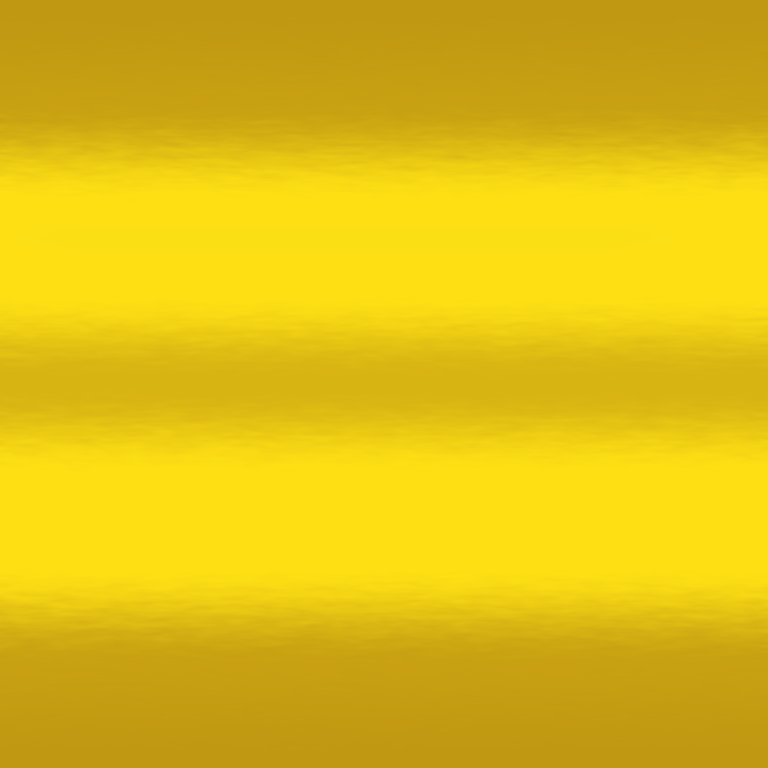
A three.js fragment shader for this texture:

```glsl
// Brushed gold metal: two bright horizontal bands around a darker middle,
// fading to deep gold at the top and bottom. A mirrored tone profile is
// read at a height jittered by stretched gradient noise, giving fine streaks.

varying vec2 vUv;

const vec3 DEEP_GOLD = vec3(0.755, 0.595, 0.07);
const vec3 BRIGHT_GOLD = vec3(0.994, 0.876, 0.078);

// Pseudo-random gradient direction for a lattice cell
vec2 hashGradient(vec2 cell) {
  vec3 p = fract(vec3(cell.xyx) * vec3(0.1031, 0.103, 0.0973));
  p += dot(p, p.yzx + 33.33);
  float angle = 6.28318 * fract((p.x + p.y) * p.z);
  return vec2(cos(angle), sin(angle));
}

float gradientNoise(vec2 p) {
  vec2 i = floor(p);
  vec2 f = p - i;
  vec2 u = f * f * f * (f * (f * 6.0 - 15.0) + 10.0);
  vec2 e = vec2(1.0, 0.0);
  float a = dot(hashGradient(i), f);
  float b = dot(hashGradient(i + e), f - e);
  float c = dot(hashGradient(i + e.yx), f - e.yx);
  float d = dot(hashGradient(i + e.xx), f - e.xx);
  return mix(mix(a, b, u.x), mix(c, d, u.x), u.y);
}

// Layers of noise, each finer and weaker, longer across than up
float brushStreaks(vec2 p, vec2 frequency) {
  float sum = 0.0;
  float weight = 1.0;
  for (int i = 0; i < 3; i++) {
    sum += weight * gradientNoise(p * frequency + float(i) * 17.3);
    frequency *= vec2(1.8, 1.6);
    weight *= 0.75;
  }
  return sum;
}

// Brightness by distance from the horizontal centre line
float bandTone(float d) {
  float inner = mix(0.39, 1.0, smoothstep(0.01, 0.117, d));
  float tail = 0.14 * (1.0 - smoothstep(0.33, 0.5, d));
  return mix(inner, tail, smoothstep(0.238, 0.362, d));
}

void main() {
  // Streaks grow rougher close to the left and right borders
  float border = smoothstep(0.47, 0.5, abs(vUv.x - 0.5));
  float roughness = mix(0.011, 0.016, border);
  float jitter = roughness * brushStreaks(vUv, vec2(16.0, 105.0));

  float tone = bandTone(abs(vUv.y - 0.5 + jitter));
  vec3 color = mix(DEEP_GOLD, BRIGHT_GOLD, tone);

  // Faint cool line inside the upper band
  float coolLine = exp(-pow((vUv.y - 0.69) / 0.018, 2.0));
  color.r -= 0.015 * coolLine * (1.0 - smoothstep(0.3, 0.5, abs(vUv.x - 0.45)));

  gl_FragColor = vec4(color, 1.0);
}
```
